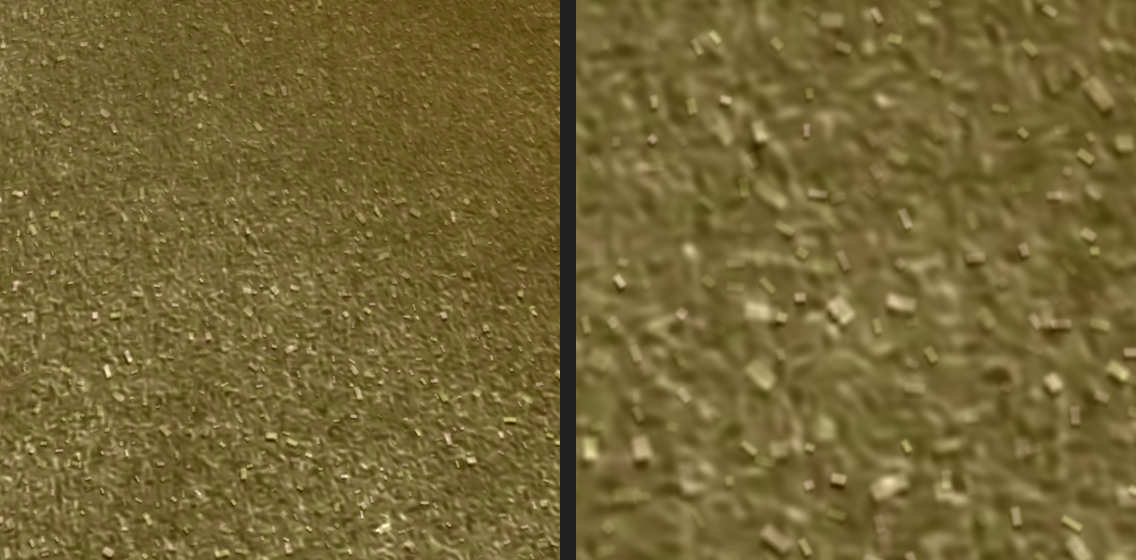
Left, the full canvas; right, a detail of the centre.
Write a WebGL 2 fragment shader that draws this texture.

```glsl
#version 300 es
precision highp float;
// Olive-brown gritty ground with soft slanted streaks and pale chips, receding upward.

#define BASE_COLOR vec3(0.451, 0.394, 0.204)
#define WARM_SHIFT vec3(-0.035, -0.057, -0.075)
#define RECESSION 0.35
#define GRAIN_CELL 0.0155
#define GRAIN_GAIN 0.115
#define GRAIN_SKEW 1.5
#define CHIP_CELL 0.042
#define CHIP_SHARE 0.42
#define CHIP_GAIN 0.33
#define CHIP_SOFT 0.08
#define SLANT -0.6
#define SLANT_SPREAD 2.0

uniform vec2 u_resolution;
out vec4 fragColor;

// Integer hash: four random values per cell and seed.
vec4 hash(ivec2 cell, int seed) {
    uvec4 v = uvec4(ivec4(cell, seed, cell.x + cell.y)) * 1664525u + 1013904223u;
    v += v.yzxy * v.wxyz;
    v ^= v >> 16u;
    v += v.yzxy * v.wxyz;
    v ^= v >> 16u;
    return vec4(v >> 8u) / 16777216.0;
}

float valueNoise(vec2 p, int seed) {
    ivec2 c = ivec2(floor(p));
    vec2 f = fract(p);
    f = f * f * (3.0 - 2.0 * f);
    float low = mix(hash(c, seed).x, hash(c + ivec2(1, 0), seed).x, f.x);
    float high = mix(hash(c + ivec2(0, 1), seed).x, hash(c + ivec2(1, 1), seed).x, f.x);
    return mix(low, high, f.y);
}

vec2 rotate(vec2 p, float angle) {
    float c = cos(angle), s = sin(angle);
    return vec2(c * p.x + s * p.y, c * p.y - s * p.x);
}

// Sum of short light and dark ripples, each with its own direction.
float streaks(vec2 p, int seed) {
    ivec2 home = ivec2(floor(p));
    float sum = 0.0;
    for (int j = -1; j <= 1; j++)
    for (int i = -1; i <= 1; i++)
    for (int k = 0; k < 2; k++) {
        ivec2 cell = home + ivec2(i, j);
        vec4 h = hash(cell, seed + k);
        vec2 d = rotate(p - vec2(cell) - h.xy, SLANT + (h.z - 0.5) * SLANT_SPREAD);
        vec2 scaled = d * vec2(1.1, 1.25);
        float window = max(0.0, 1.0 - dot(scaled, scaled));
        sum += (2.0 * h.w - 1.0) * window * window * cos(4.4 * d.y + 2.0 * (h.x - 0.5));
    }
    return sum;
}

float chipMask(vec2 d, vec2 halfSize) {
    float corner = 0.6 * halfSize.y;
    vec2 q = abs(d) - halfSize + corner;
    float dist = length(max(q, 0.0)) + min(max(q.x, q.y), 0.0) - corner;
    return 1.0 - smoothstep(-CHIP_SOFT, CHIP_SOFT, dist);
}

// Scattered pale chips with a dark lower rim; adds light with a slight tint.
vec3 chips(vec2 p, int seed) {
    ivec2 home = ivec2(floor(p));
    vec3 sum = vec3(0.0);
    for (int j = -1; j <= 1; j++)
    for (int i = -1; i <= 1; i++) {
        ivec2 cell = home + ivec2(i, j);
        vec4 h = hash(cell, seed);
        vec4 g = hash(cell, seed + 1);
        if (h.w > CHIP_SHARE) continue;
        float angle = SLANT + (h.z - 0.5) * SLANT_SPREAD;
        vec2 halfSize = vec2(mix(0.13, 0.32, g.x), mix(0.09, 0.15, g.y));
        vec2 d = p - vec2(cell) - 0.2 - 0.6 * h.xy;
        float lit = chipMask(rotate(d, angle), halfSize);
        float shade = chipMask(rotate(d + vec2(0.03, 0.16), angle), halfSize);
        vec3 tint = vec3(1.0, 0.99, 0.98) + (g.w - 0.5) * vec3(0.1, -0.1, 0.4);
        sum += mix(0.2, 1.0, g.z * g.z) * (lit * tint - 0.5 * shade * (1.0 - lit));
    }
    return sum;
}

void main() {
    vec2 uv = gl_FragCoord.xy / u_resolution;

    // Ground coordinates: features shrink toward the top.
    float nearness = 1.0 - RECESSION * uv.y;
    vec2 ground = vec2((uv.x - 0.5) / nearness, -log(nearness) / RECESSION);

    // Broad changes of contrast and warmth.
    float patches = valueNoise(uv * 7.0, 11) * 0.5 + valueNoise(uv * 17.0, 12) * 0.5;
    float warm = smoothstep(0.9, 1.9, uv.x + uv.y + 0.25 * (patches - 0.5));
    float contrast = mix(1.25, 0.75, smoothstep(0.1, 1.0, uv.y)) * (0.7 + 0.6 * patches);
    contrast *= 1.0 - 0.3 * warm;

    // Fine streaks over wider, weaker layers.
    float grain = streaks(ground / GRAIN_CELL, 21);
    grain += 0.5 * streaks(ground / (1.9 * GRAIN_CELL) + 37.0, 31);
    grain += 0.3 * (valueNoise(ground / (1.6 * GRAIN_CELL), 71) - 0.5);
    grain *= GRAIN_GAIN * contrast;
    grain += GRAIN_SKEW * grain * grain;

    vec3 color = BASE_COLOR + WARM_SHIFT * warm + 0.08 * (patches - 0.5) + grain;

    // Large and small chips.
    vec3 bright = chips(ground / CHIP_CELL, 41);
    bright += 0.75 * chips(ground / (0.55 * CHIP_CELL) + 19.0, 51);
    color += CHIP_GAIN * contrast * bright;

    // Faint patches of pink and green.
    float hue = valueNoise(ground * 45.0, 61) - 0.5;
    color += hue * vec3(0.018, -0.012, 0.025);

    fragColor = vec4(clamp(color, 0.0, 1.0), 1.0);
}
```
